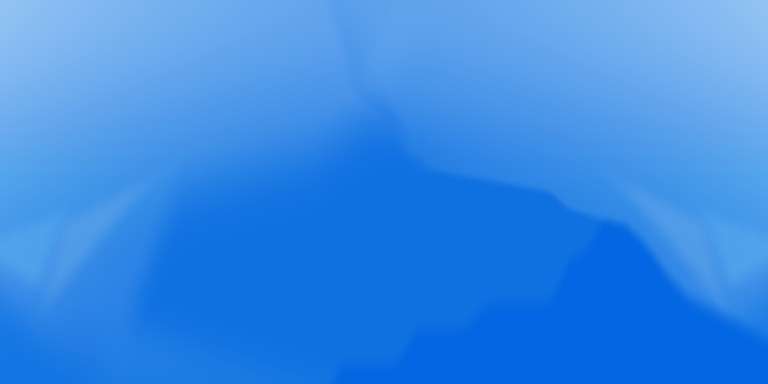
Give the GLSL for this background, as a Shadertoy shader.

```glsl
// Soft blue haze above a deep blue swell, with pale wisps at both sides.
#define DEEP vec3(0.06, 0.44, 0.88)
#define PALE vec3(0.55, 0.75, 0.95)
#define ABYSS vec3(0.01, 0.40, 0.885)
#define WISP vec3(0.33, 0.62, 0.91)
#define CYAN vec3(0.33, 0.66, 0.93)
#define EDGE_LIGHT 0.41

float ramp(float a, float b, float x) {
    return clamp((x - a) / (b - a), 0.0, 1.0);
}

// Signed distance from the line a-b, positive on its left.
float side(vec2 p, vec2 a, vec2 b) {
    vec2 d = normalize(b - a);
    return d.x * (p.y - a.y) - d.y * (p.x - a.x);
}

// Soft triangle with counterclockwise corners.
float softTriangle(vec2 p, vec2 a, vec2 b, vec2 c, float blur) {
    vec3 d = vec3(side(p, a, b), side(p, b, c), side(p, c, a));
    vec3 m = smoothstep(-blur, blur, d);
    return m.x * m.y * m.z;
}

// Upper outline of the swell.
float swellHeight(float x) {
    float rise = -0.1 + 0.58 * smoothstep(0.2, 0.5, x)
               + 0.09 * ramp(0.5, 0.85, x) + 0.10 * smoothstep(0.8, 0.98, x);
    float fall = 0.11 * smoothstep(1.0, 1.12, x) + 0.06 * ramp(1.1, 1.43, x)
               + 0.05 * smoothstep(1.42, 1.5, x) + 0.05 * ramp(1.5, 1.65, x)
               + 0.17 * smoothstep(1.62, 1.8, x) + 0.12 * ramp(1.77, 2.0, x);
    return rise - fall;
}

// Stepped outline of the darkest water.
float abyssHeight(float x) {
    return -0.03 + 0.08 * smoothstep(0.84, 0.9, x)
         + 0.09 * smoothstep(1.02, 1.1, x) + 0.07 * smoothstep(1.19, 1.29, x)
         + 0.12 * smoothstep(1.42, 1.5, x) + 0.15 * smoothstep(1.5, 1.62, x);
}

vec3 haze(vec2 p, vec2 folded) {
    float tone = mix(0.03, 0.65, smoothstep(0.3, 1.05, p.y));
    float edge = pow(max(1.0 - folded.x, 0.0), 1.5);
    tone += EDGE_LIGHT * edge * smoothstep(-0.1, 0.35, p.y);

    // Shadowed crease and the faint plume beside it.
    float crease = 0.85 + 0.05 * smoothstep(1.0, 0.8, p.y)
                 + 0.17 * smoothstep(0.8, 0.6, p.y);
    float s = p.x - crease;
    tone -= 0.10 * smoothstep(-0.01, 0.03, s) * exp(-9.0 * max(s, 0.0));
    vec2 plume = (p - vec2(1.0 + 0.25 * (p.y - 0.84), 0.84)) / vec2(0.06, 0.12);
    tone += 0.07 * exp(-dot(plume, plume));

    vec3 color = mix(DEEP, PALE, tone);
    float cyanBand = edge * exp(-pow((p.y - 0.5) / 0.13, 2.0));
    return color + cyanBand * vec3(-0.02, 0.025, 0.0);
}

void mainImage(out vec4 fragColor, in vec2 fragCoord) {
    vec2 p = fragCoord / iResolution.xy * vec2(2.0, 1.0);
    vec2 folded = vec2(min(p.x, 2.0 - p.x), p.y);
    vec3 color = haze(p, folded);

    // Mirrored wisps and darker lower corners.
    float corner = smoothstep(-0.02, 0.12,
        side(folded, vec2(0.28, 0.0), vec2(0.0, 0.30)));
    color = mix(color, DEEP + vec3(0.01, 0.02, 0.01), 0.85 * corner);
    float cyan = softTriangle(folded, vec2(-0.06, 0.36), vec2(0.10, 0.25),
                              vec2(0.17, 0.45), 0.03);
    color = mix(color, CYAN, 0.7 * cyan);
    float wisp = softTriangle(folded, vec2(0.39, 0.53), vec2(0.16, 0.42),
                              vec2(0.12, 0.21), 0.03);
    color = mix(color, WISP, 0.85 * wisp);

    // Swell: diffuse on the left, crisp on the right.
    float blur = mix(0.14, 0.015, smoothstep(0.95, 1.15, p.x))
               + 0.025 * smoothstep(1.5, 1.75, p.x);
    float swell = smoothstep(-blur, blur, swellHeight(p.x) - p.y);
    float lowerLight = p.y - 0.17 + 0.35 * (p.x - 0.36);
    float body = swell * mix(0.2, 1.0, smoothstep(-0.1, 0.08, lowerLight));
    color += vec3(0.04, 0.04, 0.01) * smoothstep(0.3, 0.0, p.y)
           * smoothstep(0.2, 0.35, p.x);
    color = mix(color, DEEP, body);

    // Deepest water at the lower right.
    float abyss = smoothstep(-0.035, 0.035, abyssHeight(p.x) - p.y);
    color = mix(color, ABYSS, abyss * swell);
    fragColor = vec4(clamp(color, 0.0, 1.0), 1.0);
}
```
